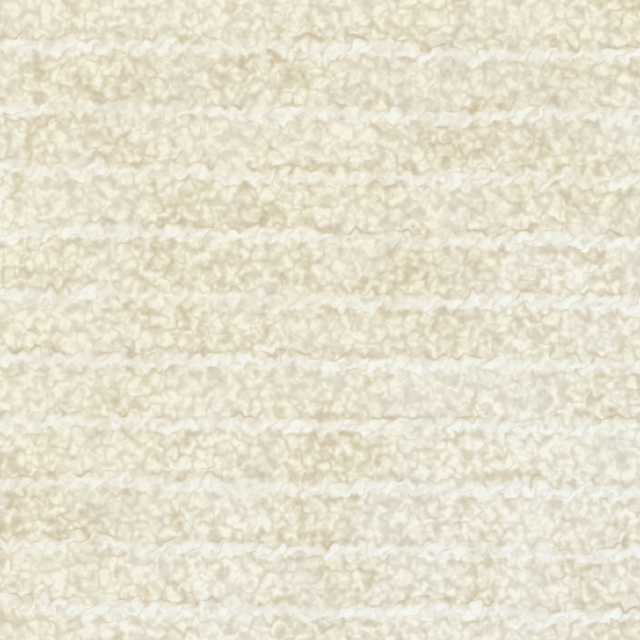
This texture is drawn by a Shadertoy shader. Its source:

```glsl
// Cream wool carpet: soft nubbly pile crossed by ten raised rows of white twisted yarn.

const float ROW_PITCH   = 0.0974;  // distance between yarn rows
const float ROW_START   = 0.052;   // height of the lowest row at the left edge
const float ROW_TILT    = 0.016;   // how far rows sink from left to right
const float ROW_WOBBLE  = 0.17;    // waviness of rows, in pitches
const float ROW_COUNT   = 10.0;    // rows up the canvas
const float YARN_HALF   = 0.130;   // half width of the yarn, in pitches
const float STRANDS     = 31.0;    // twisted strands across one row
const float TWIST       = 4.0;     // lean of the strands
const float TUFTS       = 66.0;    // pile tufts across the canvas
const float TUFT_SOFT   = 10.0;    // higher gives crisper tufts
const float FIBRES      = 115.0;   // fine fibre detail across the canvas

const vec3 PILE_LIGHT  = vec3(0.948, 0.932, 0.858);
const vec3 WARM_SHADOW = vec3(0.825, 0.780, 0.662);
const vec3 GREY_SHADOW = vec3(0.838, 0.812, 0.735);
const vec3 GROOVE      = vec3(0.790, 0.720, 0.600);
const vec3 YARN_LIGHT  = vec3(0.952, 0.948, 0.905);
const vec3 YARN_SHADE  = vec3(0.875, 0.848, 0.762);
const vec3 COOL_WEAR   = vec3(0.000, 0.006, 0.026);

float hash(vec2 p) {
    vec3 q = fract(p.xyx * 0.1031);
    q += dot(q, q.yzx + 33.33);
    return fract((q.x + q.y) * q.z);
}

vec2 hash2(vec2 p) {
    return vec2(hash(p), hash(p + vec2(57.3, 113.7)));
}

float noise(vec2 p) {
    vec2 i = floor(p), f = fract(p);
    f = f * f * (3.0 - 2.0 * f);
    return mix(mix(hash(i), hash(i + vec2(1, 0)), f.x),
               mix(hash(i + vec2(0, 1)), hash(i + vec2(1, 1)), f.x), f.y);
}

float fbm(vec2 p) {
    float sum = 0.0, amp = 0.5;
    for (int i = 0; i < 3; i++) {
        sum += amp * noise(p);
        p = mat2(1.6, 1.2, -1.2, 1.6) * p + 7.1;
        amp *= 0.5;
    }
    return sum / 0.875;
}

// Blended cells: x = soft distance to the tuft centre, y = blended tuft tint
vec2 tufts(vec2 p) {
    vec2 cell = floor(p);
    float total = 0.0, tint = 0.0;
    for (int y = -1; y <= 1; y++)
    for (int x = -1; x <= 1; x++) {
        vec2 c = cell + vec2(x, y);
        float weight = exp(-TUFT_SOFT * length(c + 0.05 + 0.9 * hash2(c) - p));
        total += weight;
        tint += weight * hash(c + 19.7);
    }
    return vec2(-log(total) / TUFT_SOFT, tint / total);
}

void mainImage(out vec4 fragColor, in vec2 fragCoord) {
    vec2 uv = fragCoord / iResolution.xy;
    vec2 fuzz = vec2(noise(uv * 88.0), noise(uv * 88.0 + 41.0)) - 0.5;
    float fibre = fbm(mat2(0.8, 0.6, -0.6, 0.8) * uv * FIBRES) - 0.5;
    float blotch = fbm(uv * vec2(6.0, 9.0) + 3.0) - 0.5;

    // Pile: rounded tufts with dark pits where several meet
    vec2 tuft = tufts(uv * TUFTS + fuzz * 0.9);
    float dome = 1.0 - smoothstep(0.08, 0.75, tuft.x);
    float tone = 0.66 + 0.72 * (dome - 0.55) + 0.95 * fibre
               + 0.35 * (tuft.y - 0.5) + 0.42 * blotch;
    vec3 shadow = mix(WARM_SHADOW, GREY_SHADOW, smoothstep(0.3, 0.7, noise(uv * 17.0 + 8.0)));
    vec3 color = mix(shadow, PILE_LIGHT, clamp(tone, -0.15, 1.12));

    // Row coordinates: integer part picks the row, d is the offset from its axis
    float v = (uv.y + ROW_TILT * uv.x - ROW_START) / ROW_PITCH;
    v += ROW_WOBBLE * (fbm(vec2(uv.x * 7.0, uv.y * 5.0)) - 0.5);
    float row = floor(v + 0.5);
    float d = v - row + 0.17 * fuzz.y + 0.12 * fibre;
    float inside = step(-0.5, row) * step(row, ROW_COUNT - 0.5);

    // Twisted strands, uneven in length
    float s = uv.x * STRANDS - d * TWIST + 9.0 * hash(vec2(row, 5.0))
            + 1.6 * noise(vec2(uv.x * 15.0, row * 7.3)) + 0.6 * fuzz.x;
    float strand = hash(vec2(floor(s), row + 31.0));
    float gap = abs(fract(s) - 0.5) * 2.0;
    float halfWidth = YARN_HALF * (0.95 + 0.3 * (strand - 0.5) * (1.0 - gap) - 0.3 * gap * gap);

    // Broken shadow grooves, deeper above the yarn than below
    float above = exp(-pow((d - halfWidth - 0.045) / 0.048, 2.0));
    float below = exp(-pow((d + halfWidth + 0.05) / 0.055, 2.0));
    float depth = smoothstep(0.3, 0.8, noise(vec2(uv.x * 30.0, row * 3.7)));
    float groove = above * (0.12 + 0.42 * depth) + below * (0.05 + 0.14 * (1.0 - depth));
    color = mix(color, GROOVE, inside * groove * (1.25 - 0.6 * dome));

    // Yarn, blending softly into the pile
    float cover = 1.0 - smoothstep(halfWidth - 0.07, halfWidth + 0.04, abs(d));
    float crease = smoothstep(0.45, 1.0, gap);
    float sheen = 0.96 - 0.3 * pow(abs(d) / YARN_HALF, 2.0) - 0.55 * crease * (0.4 + strand)
                + 0.85 * fibre + 0.25 * (dome - 0.55) + 0.25 * (strand - 0.5);
    vec3 yarn = mix(YARN_SHADE, YARN_LIGHT, clamp(sheen, 0.0, 1.15));
    float presence = 0.7 + 0.25 * smoothstep(0.2, 0.6, noise(vec2(uv.x * 8.0, row * 5.1 + 60.0)));
    color = mix(color, yarn, inside * cover * presence);

    // Cooler wear toward the lower right
    color += COOL_WEAR * smoothstep(0.8, 1.7, uv.x + 1.0 - uv.y + blotch);

    fragColor = vec4(clamp(color, 0.0, 1.0), 1.0);
}
```
